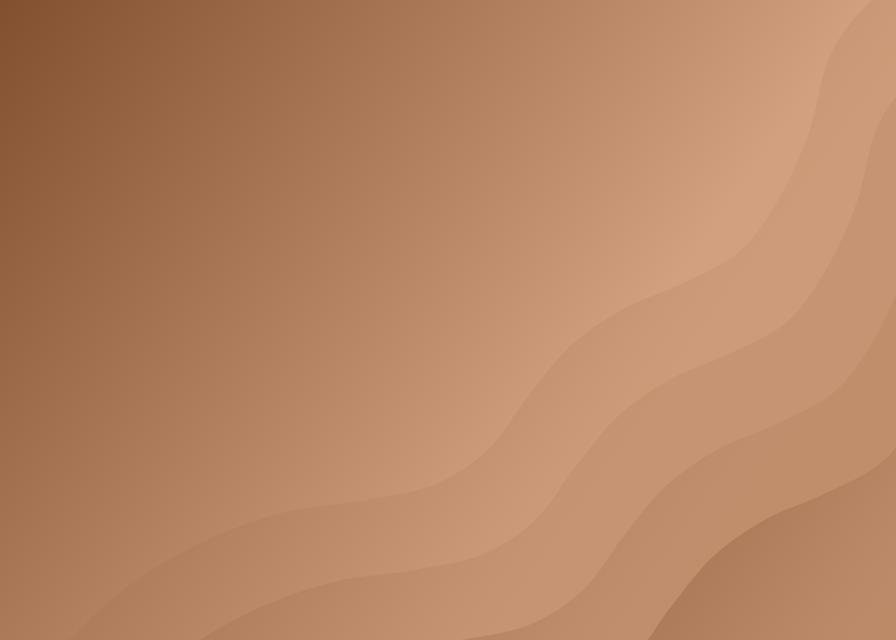
This background is drawn by a Shadertoy shader. Its source:

```glsl
// Warm brown diagonal gradient with four wavy bands stacked toward the lower right.

const float KNOT_STEP = 0.1;
const int LAST_KNOT = 16;
// Height of the wave above its slanted baseline, at even steps
const float WAVE[17] = float[17](
    0.0, -0.008, 0.0, 0.022, 0.060, 0.119, 0.167, 0.176, 0.150,
    0.130, 0.136, 0.163, 0.179, 0.152, 0.101, 0.028, 0.001);

// Per band: gradient start, tone at the start, brightest tone
const vec3 BANDS[4] = vec3[4](
    vec3(0.384, 0.680, 0.805),
    vec3(0.480, 0.692, 0.778),
    vec3(0.680, 0.715, 0.755),
    vec3(0.815, 0.680, 0.740));

float knot(int i) {
    return WAVE[clamp(i, 0, LAST_KNOT)];
}

// Smooth Catmull-Rom curve through the wave knots
float waveHeight(float u) {
    float s = u / KNOT_STEP;
    int i = int(floor(s));
    float f = fract(s);
    float a = knot(i - 1), b = knot(i), c = knot(i + 1), d = knot(i + 2);
    return b + 0.5 * f * (c - a + f * (2.0 * a - 5.0 * b + 4.0 * c - d
        + f * (3.0 * (b - c) + d - a)));
}

// Minimum with a rounded corner of size k
float softMin(float a, float b, float k) {
    float h = max(k - abs(a - b), 0.0) / k;
    return min(a, b) - 0.25 * h * h * k;
}

// Brown whose red channel equals the tone
vec3 brown(float tone) {
    return vec3(tone, tone - 0.197, tone - 0.330);
}

float bandTone(vec3 band, float t) {
    return softMin(band.y + 0.43 * (t - band.x), band.z, 0.02);
}

// Coverage of the area below the wave, shifted by band index
float bandMask(vec2 slanted, float index, float pixel) {
    vec2 q = slanted + index * vec2(0.0097, -0.132);
    return smoothstep(-pixel, pixel, q.y - waveHeight(q.x));
}

void mainImage(out vec4 fragColor, in vec2 fragCoord) {
    vec2 uv = fragCoord / iResolution.xy;
    float pixel = 0.8 / iResolution.y;

    // Diagonal progress from the upper left to the lower right
    float t = 0.663 * uv.x + 0.337 * (1.0 - uv.y);
    vec3 color = brown(mix(0.51, 0.825, min(t / 0.65, 1.0)));

    // Axes along and across the slanted baseline
    vec2 p = uv * vec2(1.4, 1.0) - vec2(0.106, 0.0);
    vec2 slanted = vec2(dot(p, vec2(0.782, 0.623)), dot(p, vec2(0.623, -0.782)));

    for (int i = 0; i < 4; i++) {
        vec3 bandColor = brown(bandTone(BANDS[i], t));
        color = mix(color, bandColor, bandMask(slanted, float(i), pixel));
    }
    fragColor = vec4(color, 1.0);
}
```
